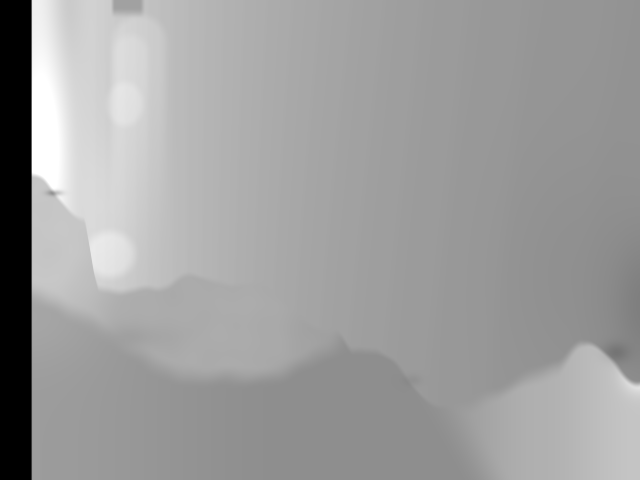
A WebGL 1 fragment shader for this texture map:

```glsl
precision highp float;
uniform vec2 u_resolution;

// Tunable values
const float MARGIN = 0.0495;
const float SKY_DARK = 0.56;
const float SKY_GAIN = 0.27;
const float SKY_FALLOFF = 3.2;
const float BAND_STEP = 0.012;
const float BAND_MIX = 0.55;
const float CLOUD_SOFT = 0.018;
const float RIDGE_SOFT = 0.009;
const float WOBBLE = 0.012;

float ramp(float a, float b, float x) { return smoothstep(a, b, x); }

vec2 hashGradient(vec2 cell) {
  float a = 6.2832 * fract(sin(dot(cell, vec2(41.3, 289.1))) * 4375.5);
  return vec2(cos(a), sin(a));
}

float gradientNoise(vec2 p) {
  vec2 i = floor(p), f = fract(p);
  vec2 w = f * f * f * (f * (f * 6.0 - 15.0) + 10.0);
  vec2 e = vec2(1.0, 0.0);
  float a = dot(hashGradient(i), f);
  float b = dot(hashGradient(i + e.xy), f - e.xy);
  float c = dot(hashGradient(i + e.yx), f - e.yx);
  float d = dot(hashGradient(i + e.xx), f - e.xx);
  return mix(mix(a, b, w.x), mix(c, d, w.x), w.y);
}

// Soft elliptical spot
float glow(vec2 p, vec2 center, vec2 radius) {
  vec2 d = (p - center) / radius;
  return exp(-dot(d, d));
}

// Filled ellipse with a smoothed rim
float disc(vec2 p, vec2 center, vec2 radius, float soft) {
  return 1.0 - ramp(1.0 - soft, 1.0 + soft, length((p - center) / radius));
}

// Round-topped column that fades downwards
float arch(vec2 p, vec2 top, float radius, float fadeEnd) {
  vec2 d = vec2(p.x - top.x, max(p.y - top.y, 0.0) * 0.75);
  float body = 1.0 - ramp(radius - 0.01, radius + 0.008, length(d));
  return body * ramp(fadeEnd, top.y, p.y);
}

// Height of the line between sky and land
float ridgeHeight(float x) {
  float h = 0.64 - 0.10 * ramp(0.045, 0.135, x) - 0.145 * ramp(0.13, 0.155, x);
  h += 0.035 * ramp(0.24, 0.30, x) - 0.02 * ramp(0.30, 0.36, x);
  h -= 0.06 * ramp(0.41, 0.455, x) + 0.045 * ramp(0.45, 0.52, x);
  h -= 0.035 * ramp(0.525, 0.552, x) + 0.12 * ramp(0.585, 0.69, x);
  h += 0.085 * ramp(0.70, 0.89, x) + 0.05 * ramp(0.87, 0.91, x);
  return h - 0.085 * ramp(0.915, 1.0, x);
}

// Height of the lower rim of the cloud bank
float cloudFloor(float x) {
  float h = 0.38 - 0.175 * ramp(0.03, 0.31, x);
  return h + 0.07 * ramp(0.40, 0.56, x);
}

float skyShade(vec2 p) {
  float slant = 0.08 * (p.y - 0.5) * ramp(0.25, 0.6, p.x);
  float t = max(p.x - slant - 0.14, 0.0);
  float v = SKY_DARK + SKY_GAIN * exp(-SKY_FALLOFF * t);
  float banded = (floor(v / BAND_STEP) + ramp(0.35, 0.65, fract(v / BAND_STEP))) * BAND_STEP;
  v = mix(v, banded - 0.5 * BAND_STEP, BAND_MIX);

  // Bright left wall, columns and spots
  v += 0.11 * (1.0 - ramp(0.065, 0.12, p.x + 0.04 * (p.y - 0.8)));
  v += 0.15 * glow(p, vec2(0.068, 0.70), vec2(0.037, 0.16));
  v -= 0.035 * glow(p, vec2(0.105, 1.0), vec2(0.025, 0.12));
  v += 0.045 * arch(p, vec2(0.218, 0.913), 0.042, 0.45);
  v += 0.03 * arch(p, vec2(0.204, 0.89), 0.028, 0.55);
  v += 0.04 * disc(p, vec2(0.195, 0.783), vec2(0.028, 0.045), 0.25);
  v += 0.04 * glow(p, vec2(0.175, 0.57), vec2(0.06, 0.16));
  v += 0.07 * disc(p, vec2(0.172, 0.47), vec2(0.038, 0.047), 0.28);
  float notch = ramp(0.172, 0.18, p.x) * (1.0 - ramp(0.218, 0.228, p.x));
  v = mix(v, 0.63, notch * ramp(0.96, 0.985, p.y));

  // Shadow on the right rim
  v -= 0.07 * glow(p, vec2(1.01, 0.36), vec2(0.05, 0.14));
  return v - 0.02 * glow(p, vec2(0.90, 0.43), vec2(0.12, 0.24));
}

float landShade(vec2 p, float wobble) {
  float ground = 0.61 - 0.055 * ramp(0.05, 0.48, p.x) + 0.04 * glow(p, vec2(0.04, 0.34), vec2(0.12, 0.1));
  float bank = 0.775 - 0.105 * ramp(0.08, 0.26, p.x + 0.45 * (0.43 - p.y));
  bank -= 0.05 * ramp(0.38, 0.55, p.x);
  bank += wobble - 0.04 * glow(p, vec2(0.20, 0.295), vec2(0.06, 0.025));
  float bankTop = ramp(-CLOUD_SOFT, 2.0 * CLOUD_SOFT, p.y - cloudFloor(p.x) - wobble);
  float v = mix(ground, bank, bankTop * (1.0 - ramp(0.51, 0.56, p.x)));

  // Pale slope at the lower right
  float slope = 0.60 + 0.09 * ramp(0.67, 0.85, p.x) + 0.08 * ramp(0.84, 1.0, p.x);
  float slopeEdge = 0.70 + 0.45 * (0.12 - p.y);
  v = mix(v, slope, ramp(-0.04, 0.05, p.x - slopeEdge));
  return v + 0.22 * glow(p, vec2(1.0, 0.22), vec2(0.025, 0.035));
}

void main() {
  vec2 p = gl_FragCoord.xy / u_resolution;
  float wobble = WOBBLE * gradientNoise(p * vec2(24.0, 18.0));
  float above = p.y - ridgeHeight(p.x) - wobble;
  float soft = RIDGE_SOFT + 0.012 * ramp(0.68, 0.75, p.x) * (1.0 - ramp(0.87, 0.93, p.x));
  float shade = mix(landShade(p, wobble), skyShade(p), ramp(-soft, soft, above));

  // Dark creases where the ridge turns sharply
  shade -= 0.25 * glow(p, vec2(0.086, 0.598), vec2(0.012, 0.006));
  shade -= 0.09 * glow(p, vec2(0.962, 0.265), vec2(0.02, 0.02));
  shade -= 0.04 * glow(p, vec2(0.645, 0.208), vec2(0.014, 0.012));

  float pixel = 1.0 / u_resolution.x;
  shade *= ramp(MARGIN - pixel, MARGIN + pixel, p.x);
  gl_FragColor = vec4(vec3(clamp(shade, 0.0, 1.0)), 1.0);
}
```
